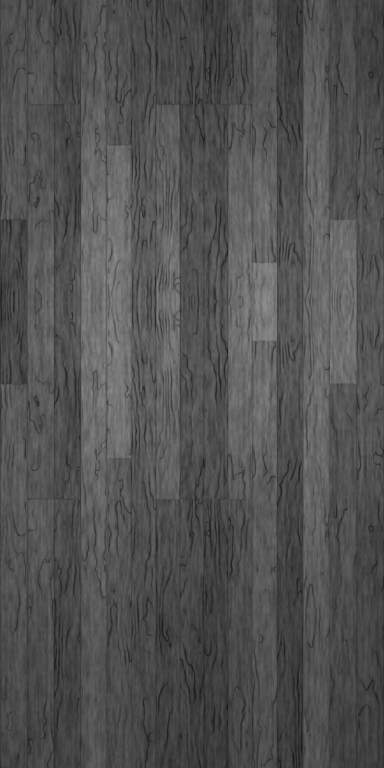
Write a Shadertoy shader that draws this texture.

```glsl
// Dark grey wood floor: fifteen upright staves, each cut by butt joints that lie
// symmetrically about one horizontal axis. The grain is broken contour lines of
// stretched noise, mirrored on that axis, under fine fibres and a soft pool of light.

const float COLUMNS = 15.0;
const float WIDTH_DRIFT = 0.011;    // slow variation of the stave widths
const float MIRROR_AXIS = 0.607;    // height about which boards are mirrored
const float SEAM_WIDTH = 0.0015;    // in canvas widths
const float SEAM_DARKNESS = 0.16;
const float JOINT_STRENGTH = 0.5;   // butt joints relative to side seams
const float LINE_WIDTH = 0.0032;    // growth line, in canvas widths
const float LINE_DARKNESS = 0.105;
const float RING_SHADE = 0.025;     // soft shade between growth lines
const float FIBRE_CONTRAST = 0.075;
const float STREAK_CONTRAST = 0.035;
const float PORE_CONTRAST = 0.045;
const float LIGHT_FLOOR = 0.85;
const float LIGHT_POOL = 0.36;
const vec3 WOOD_TINT = vec3(1.02);

// Per stave: half length of the central board, its tone, tone of the end boards.
const vec3 STAVES[15] = vec3[15](
    vec3(0.107, 0.24, 0.33), vec3(0.257, 0.31, 0.32), vec3(0.257, 0.26, 0.28),
    vec3(0.900, 0.35, 0.35), vec3(0.204, 0.37, 0.31), vec3(0.900, 0.30, 0.30),
    vec3(0.257, 0.34, 0.27), vec3(0.257, 0.25, 0.27), vec3(0.257, 0.26, 0.26),
    vec3(0.257, 0.33, 0.29), vec3(0.051, 0.39, 0.33), vec3(0.900, 0.26, 0.26),
    vec3(0.900, 0.35, 0.35), vec3(0.107, 0.38, 0.29), vec3(0.900, 0.29, 0.29));

float hash(vec2 p) {
    return fract(sin(dot(p, vec2(127.1, 311.7))) * 43758.5453);
}

float noise(vec2 p) {
    vec2 cell = floor(p), f = fract(p);
    f = f * f * (3.0 - 2.0 * f);
    return mix(mix(hash(cell), hash(cell + vec2(1, 0)), f.x),
               mix(hash(cell + vec2(0, 1)), hash(cell + vec2(1, 1)), f.x), f.y);
}

// Growth-ring height field; x spans one stave, y is the distance from the axis.
float ringField(vec2 p, float seed, float column) {
    vec2 shift = vec2(column * 17.3 + seed * 7.0, column * 5.7 + seed * 31.0);
    float arches = noise(p * vec2(1.7, 8.0) + shift);
    float ripple = noise(p * vec2(3.2, 28.0) + shift.yx);
    float jag = noise(p * vec2(7.0, 110.0) + shift);
    float eye = exp(-8.0 * p.x * p.x - 250.0 * p.y * p.y);
    float eyeHeight = 3.0 * fract(seed * 7.0);
    return p.x * (1.0 + 1.5 * seed) + mix(2.5, 4.5, seed) * arches
         + 0.9 * ripple + 0.4 * jag + eyeHeight * eye;
}

// Thin contour line of constant width, faded where contours are too close.
float growthLine(float field, float slope, float pixel) {
    float distanceToLine = abs(fract(field) - 0.5) / max(slope, 0.001) * pixel;
    float line = 1.0 - smoothstep(0.0, LINE_WIDTH + 0.3 * pixel, distanceToLine);
    return line * (1.0 - smoothstep(0.25, 0.7, slope));
}

float seam(float distanceToEdge, float pixel) {
    return 1.0 - smoothstep(0.0, SEAM_WIDTH + pixel, distanceToEdge);
}

void mainImage(out vec4 fragColor, in vec2 fragCoord) {
    vec2 uv = fragCoord / iResolution.xy;
    float pixel = 1.0 / iResolution.x;
    float aspect = iResolution.y / iResolution.x;

    // Stave and board
    float across = COLUMNS * (uv.x - WIDTH_DRIFT * sin(6.28318 * uv.x));
    float column = clamp(floor(across), 0.0, COLUMNS - 1.0);
    float local = across - column;
    vec3 stave = STAVES[int(column)];
    float axisDistance = abs(uv.y - MIRROR_AXIS);
    float jointDistance = (axisDistance - stave.x) * aspect;
    float isEnd = step(0.0, jointDistance);
    float seed = hash(vec2(column + 3.0, isEnd + 5.0));
    float tone = mix(stave.y, stave.z, smoothstep(-pixel, pixel, jointDistance));

    // Growth rings: sparse broken lines with a soft shade rising towards each
    float field = ringField(vec2(local - 0.5, axisDistance), seed, column);
    float slope = length(vec2(dFdx(field), dFdy(field)));
    vec2 grain = vec2(uv.x, axisDistance) + seed * 13.0;
    float presence = smoothstep(0.3, 0.8, noise(grain * vec2(45.0, 26.0)));
    float line = growthLine(field, slope, pixel) * presence;
    float shade = 0.5 + 0.5 * cos(6.28318 * (field - 0.42));
    shade = mix(shade, 0.5, smoothstep(0.25, 0.6, slope));
    tone += LINE_DARKNESS * (0.12 - line) + RING_SHADE * (0.5 - shade);

    // Broad streaks, fibres and short pores
    float streak = noise(grain * vec2(80.0, 9.0)) - 0.5;
    float patches = noise(grain * vec2(14.0, 8.0)) - 0.5;
    float fibre = noise(grain * vec2(220.0, 55.0)) - 0.5;
    float pores = noise(uv * vec2(250.0, 210.0)) - 0.5;
    tone += FIBRE_CONTRAST * fibre + PORE_CONTRAST * pores
          + STREAK_CONTRAST * (streak + patches);

    // Seams between staves and at the butt joints
    float sideDistance = min(local, 1.0 - local) / COLUMNS;
    float gap = max(seam(sideDistance, pixel),
                    JOINT_STRENGTH * seam(abs(jointDistance), pixel));
    tone *= 1.0 - SEAM_DARKNESS * gap;

    // Light pooled around the middle, falling off to the borders
    float height = (uv.y - 0.58) / 0.33;
    float light = LIGHT_FLOOR + LIGHT_POOL * exp(-height * height);
    light *= 1.0 - 0.12 * pow(abs(2.0 * uv.x - 1.0), 4.0);

    fragColor = vec4(clamp(WOOD_TINT * tone * light, 0.0, 1.0), 1.0);
}
```
